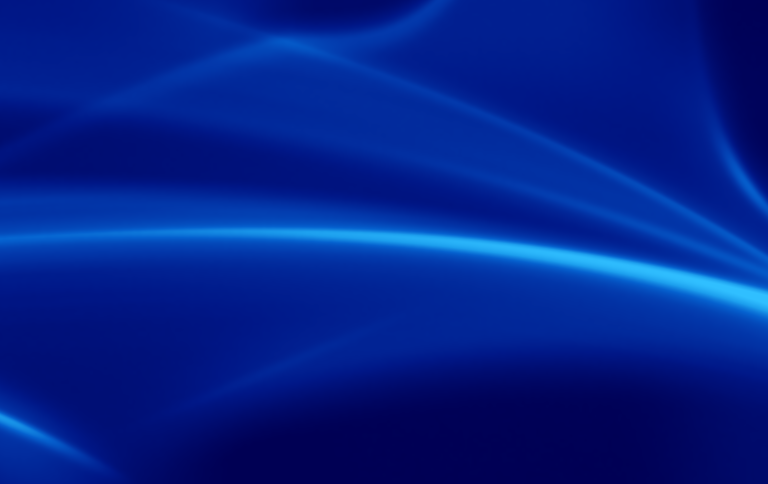
A Shadertoy shader for this background:

```glsl
// Flowing ribbons of cyan light sweeping over a deep blue backdrop.

float hash(vec2 p) {
    return fract(sin(dot(p, vec2(127.1, 311.7))) * 43758.55);
}

float noise(vec2 p) {
    vec2 cell = floor(p), f = fract(p);
    f = f * f * (3.0 - 2.0 * f);
    float low = mix(hash(cell), hash(cell + vec2(1, 0)), f.x);
    float high = mix(hash(cell + vec2(0, 1)), hash(cell + vec2(1, 1)), f.x);
    return mix(low, high, f.y);
}

// Height of a curve given at the left, middle and right, with a cubic bend.
float arc(float x, float left, float middle, float right, float bend) {
    return left * (1.0 - x) * (1.0 - 2.0 * x) + 4.0 * middle * x * (1.0 - x)
         + right * x * (2.0 * x - 1.0) + bend * x * (1.0 - x) * (2.0 * x - 1.0);
}

// Bell-shaped line of light.
float streak(float d, float width) {
    return exp(-d * d / (width * width));
}

// Light with a different softness above and below its crest.
float sheet(float d, float above, float below) {
    return streak(d, d > 0.0 ? above : below);
}

// Brightness level from 0 (navy) to 5 (cyan).
vec3 palette(float level) {
    vec3 c = mix(vec3(0.0, 0.0, 0.33), vec3(0.0, 0.09, 0.53), clamp(level, 0.0, 1.0));
    c = mix(c, vec3(0.01, 0.22, 0.67), clamp(level - 1.0, 0.0, 1.0));
    c = mix(c, vec3(0.02, 0.38, 0.81), clamp(level - 2.0, 0.0, 1.0));
    c = mix(c, vec3(0.11, 0.62, 0.93), clamp(level - 3.0, 0.0, 1.0));
    return mix(c, vec3(0.19, 0.75, 1.0), clamp(level - 4.0, 0.0, 1.0));
}

// Broad horizontal beam, with a filled band above and a haze below.
float mainBeam(float x, float y) {
    float d = y - arc(x, 0.506, 0.512, 0.384, 0.05);
    float edge = y - arc(x, 0.622, 0.570, 0.405, 0.0);
    float fill = 1.0 - smoothstep(-0.045, 0.03, edge);
    float haze = d > 0.0 ? 1.0 : exp(d / 0.10);
    float wide = sheet(d, mix(0.035, 0.025, x), mix(0.05, 0.07, x));
    float core = sheet(d, mix(0.009, 0.016, x * x), mix(0.012, 0.034, x * x));
    float fibres = noise(vec2(x * 2.0, d * 65.0)) - 0.5;
    return fill * haze * (1.3 + 0.3 * fibres) + 0.65 * wide
         + core * mix(0.7, 2.2, smoothstep(0.0, 0.85, x));
}

// Two ribbons that converge on the right.
float upperRibbons(float x, float y) {
    float lower = y - arc(x, 0.817, 0.690, 0.434, 0.0);
    float upper = y - arc(x, 1.090, 0.844, 0.465, 0.1);
    float right = smoothstep(0.45, 1.0, x);
    float light = sheet(lower, 0.10, 0.04) * mix(0.55, 0.65, x);
    light += streak(lower, 0.014) * mix(0.15, 0.8, right);
    light += sheet(upper, 0.03, 0.12) * 0.5 * smoothstep(0.05, 0.4, x);
    light += sheet(upper, 0.009, 0.016) * mix(0.35, 0.9, right)
           * smoothstep(0.12, 0.4, x);
    float fibres = noise(vec2(x * 3.0, lower * 45.0)) - 0.5;
    return light + 0.16 * fibres * sheet(lower, 0.12, 0.07);
}

// Curl at the top: x is the light, y the shade inside it.
vec2 topHook(float x, float y) {
    float rise = clamp((x - 0.40) / 0.175, 0.0, 1.3);
    float d = y - 0.915 - 0.09 * rise * rise * rise
            + 0.82 * pow(max(0.38 - x, 0.0), 1.3);
    float reach = smoothstep(0.12, 0.36, x);
    float light = sheet(d, 0.018, 0.035) * mix(0.3, 0.75, reach);
    float shade = smoothstep(0.0, 0.07, d) * smoothstep(0.27, 0.42, x);
    return vec2(light, shade);
}

void mainImage(out vec4 fragColor, in vec2 fragCoord) {
    vec2 uv = fragCoord / iResolution.xy;
    float x = uv.x, y = uv.y;

    // Backdrop
    float level = mix(0.55, 0.85, smoothstep(0.0, 0.5, x));
    level += 0.4 * smoothstep(0.70, 0.95, y);

    // Low arch with darkness beneath it
    float arch = y - arc(x, 0.0, 0.283, 0.284, 0.0);
    float archFade = smoothstep(0.15, 0.4, x);
    float beneath = smoothstep(0.0, -0.16, arch) * smoothstep(0.1, 0.35, x);
    level -= beneath * mix(0.85, 0.45, smoothstep(0.8, 1.0, x));
    level += 0.38 * archFade * sheet(arch, 0.09, 0.05);
    float ray = y - 0.20 - 0.657 * (x - 0.30);
    level += 0.25 * streak(ray, 0.014) * streak(x - 0.36, 0.13);

    // Ribbons and curl
    level += mainBeam(x, y) + upperRibbons(x, y);
    vec2 hook = topHook(x, y);
    level = mix(level, 0.25, 0.85 * hook.y) + hook.x;

    // Right-hand curl in front of a dark corner
    float curl = x - 0.89 - 0.11 * exp(-5.5 * (y - 0.568));
    float high = smoothstep(0.50, 0.72, y);
    level *= 1.0 - 0.85 * high * smoothstep(-0.03, 0.06, curl);
    level *= 1.0 - 0.75 * smoothstep(0.72, 1.0, x) * smoothstep(0.75, 1.0, y);
    float glint = streak(y - 0.61, 0.10);
    level += sheet(curl, 0.010, 0.014) * (1.6 * glint + 0.2 * high);
    level += 0.45 * sheet(curl, 0.02, 0.05) * streak(y - 0.66, 0.17);

    // Beam crossing the lower left corner
    float corner = y - 0.139 + 0.80 * x - 0.7 * x * (0.17 - x);
    float fade = 1.0 - smoothstep(0.0, 0.19, x);
    level += fade * (2.0 * sheet(corner, 0.012, 0.02) + 1.3 * sheet(corner, 0.06, 0.16));

    // Fine grain softens the gradients
    level += 0.03 * (noise(uv * vec2(160.0, 100.0)) - 0.5);
    fragColor = vec4(palette(level), 1.0);
}
```
